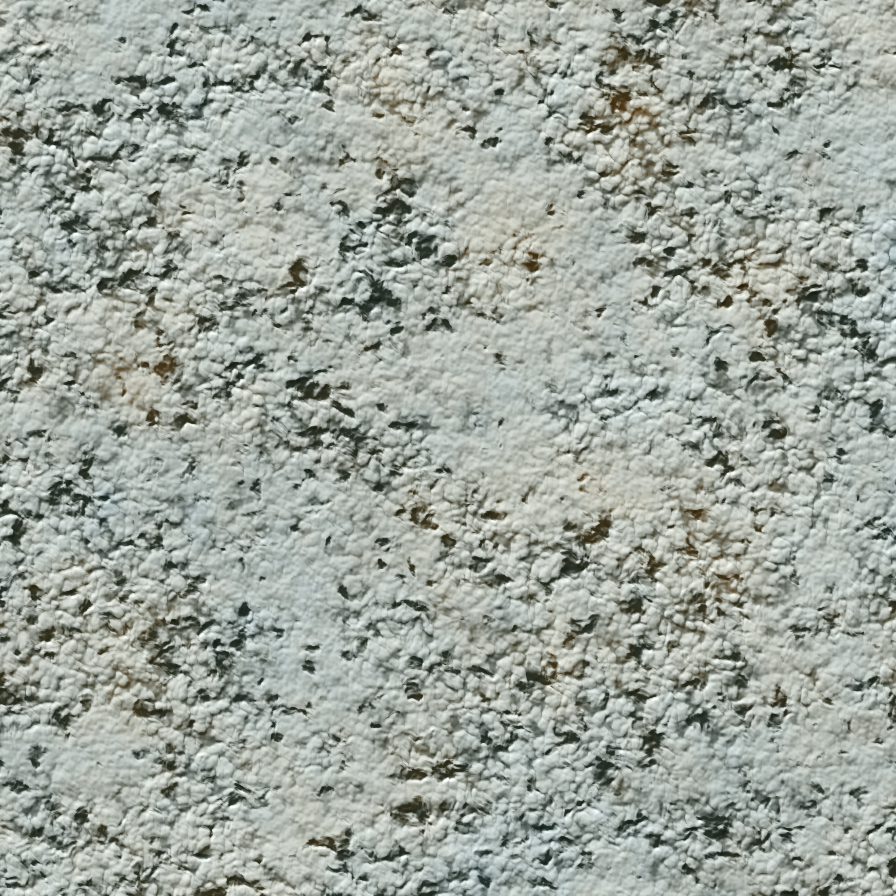
This texture is drawn by a Shadertoy shader. Its source:

```glsl
// Rough, crumbly grey-green plaster with sandy grains and small dark pits, lit from above.

float hash(vec2 p) {
    vec3 q = fract(p.xyx * 0.1031);
    q += dot(q, q.yzx + 33.33);
    return fract((q.x + q.y) * q.z);
}

float noise(vec2 p) {
    vec2 cell = floor(p), f = fract(p);
    f = f * f * (3.0 - 2.0 * f);
    float low = mix(hash(cell), hash(cell + vec2(1, 0)), f.x);
    float high = mix(hash(cell + vec2(0, 1)), hash(cell + vec2(1, 1)), f.x);
    return mix(low, high, f.y);
}

float fbm(vec2 p) {
    float sum = 0.0, amp = 0.53;
    for (int i = 0; i < 4; i++) {
        sum += amp * noise(p);
        p = mat2(1.6, 1.2, -1.2, 1.6) * p + 17.3;
        amp *= 0.5;
    }
    return sum;
}

// Domed grains of random size, one per jittered cell
float grains(vec2 p) {
    vec2 cell = floor(p);
    float top = 0.0;
    for (int y = -1; y <= 1; y++)
    for (int x = -1; x <= 1; x++) {
        vec2 id = cell + vec2(x, y);
        vec2 d = p - id - vec2(hash(id), hash(id + vec2(37, 113)));
        float radius = mix(0.4, 0.85, hash(id + vec2(71, 29)));
        top = max(top, radius * (1.0 - dot(d, d) / (radius * radius)));
    }
    return top;
}

// Crumbled zones are 1, smoothly trowelled ones 0
float crumble(vec2 p) {
    return smoothstep(0.34, 0.6, fbm(p * vec2(9.0, 13.0) + 3.0));
}

vec2 warp(vec2 p) {
    return p + 0.016 * (vec2(fbm(p * 45.0), fbm(p * 45.0 + 9.0)) - 0.5);
}

// Small irregular holes, a little wider than tall
float pits(vec2 p) {
    float n = fbm(warp(p) * vec2(52.0, 68.0) + 41.0);
    return smoothstep(0.59, 0.8, n + 0.09 * (crumble(p) - 0.5));
}

float height(vec2 p) {
    vec2 w = warp(p);
    float stones = 0.5 * grains(w * vec2(52.0, 64.0)) + 0.45 * grains(w * 104.0 + 5.0);
    float h = mix(0.4, stones, 0.35 + 0.6 * crumble(p));
    h += 0.6 * (fbm(p * vec2(30.0, 44.0)) - 0.5);
    h += 0.13 * (noise(p * 150.0) - 0.5) + 0.14 * (noise(p * 245.0) - 0.5);
    return h - 0.3 * pits(p);
}

void mainImage(out vec4 fragColor, in vec2 fragCoord) {
    vec2 p = fragCoord / iResolution.y;

    // Slope towards the light, with shaded hollows
    float h = height(p);
    float slope = h - height(p + vec2(-0.0014, 0.003));
    float tone = 0.72 + 0.75 * slope + 0.2 * (h - 0.4);
    tone -= 0.22 * (1.0 - smoothstep(0.0, 0.33, h));
    tone -= 0.24 * pits(p);
    tone += 0.1 * (fbm(p * 4.0 + 20.0) - 0.5);

    // Soft shoulder for the lights, floor for the darks
    tone = min(tone, 0.78 + 0.6 * (tone - 0.78));
    tone = max(tone, 0.15 + 0.2 * tone);

    // Grey-green stone with faint ochre and bluish patches
    vec3 color = tone + vec3(-0.014, 0.014, mix(-0.035, -0.008, tone));
    float warmth = fbm(p * 7.0 + 60.0) - 0.5 + 0.5 * (fbm(p * 32.0 + 80.0) - 0.5);
    color += warmth * vec3(0.06, 0.0, -0.06);
    color += max(warmth, 0.0) * (1.0 - smoothstep(0.3, 0.65, tone)) * vec3(0.25, 0.06, -0.08);

    fragColor = vec4(clamp(color, 0.0, 1.0), 1.0);
}
```
